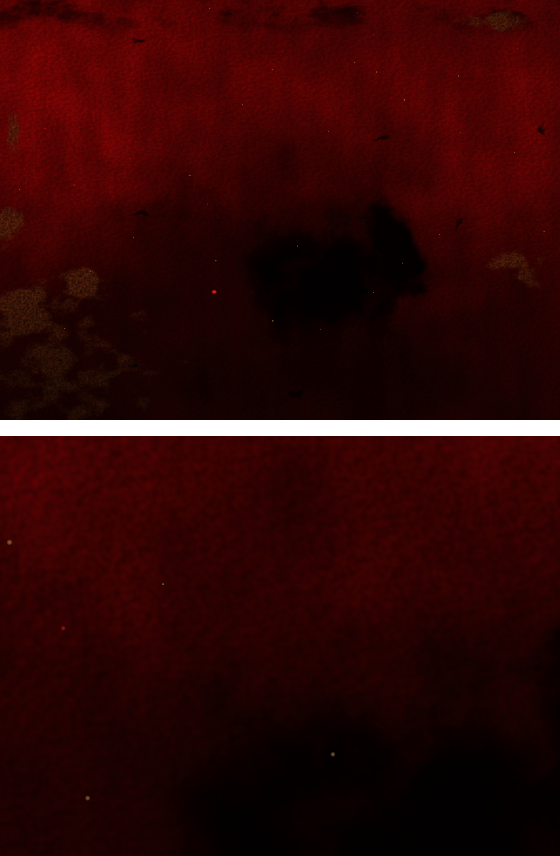
Top, the full canvas; bottom, a detail of the centre.
Write a WebGL 1 fragment shader that draws this texture.

```glsl
precision highp float;
uniform vec2 u_resolution;

const vec3 RED_TINT = vec3(1.0, 0.028, 0.026);
const vec3 RUST = vec3(0.30, 0.125, 0.035);
const vec3 SPECK_PALE = vec3(0.70, 0.55, 0.32);
const vec3 SPECK_RED = vec3(0.80, 0.12, 0.08);
const float BASE_RED = 0.118;
const float TOP_RED = 0.165;
const float MOTTLE = 0.42;
const float STREAKS = 0.13;
const float GRAIN = 0.17;
const float RELIEF = 0.12;
const float GRAIN_SCALE = 200.0;
const float RELIEF_SCALE = 85.0;
const float SPECK_CELLS = 15.0;
const float SPECK_CHANCE = 0.13;
const float CHIP_CELLS = 5.0;
const float CHIP_CHANCE = 0.25;

vec2 hash2(vec2 p) {
  vec3 q = fract(p.xyx * vec3(0.1031, 0.1030, 0.0973));
  q += dot(q, q.yzx + 33.33);
  return fract((q.xx + q.yz) * q.zy);
}

float gradientAt(vec2 cell, vec2 offset) {
  float angle = 6.2832 * hash2(cell).x;
  return dot(vec2(cos(angle), sin(angle)), offset);
}

float noise(vec2 p) {
  vec2 i = floor(p), f = fract(p);
  vec2 u = f * f * f * (f * (f * 6.0 - 15.0) + 10.0);
  vec2 e = vec2(1.0, 0.0);
  float low = mix(gradientAt(i, f), gradientAt(i + e, f - e), u.x);
  float high = mix(gradientAt(i + e.yx, f - e.yx), gradientAt(i + 1.0, f - 1.0), u.x);
  return 1.4 * mix(low, high, u.y);
}

float fbm(vec2 p) {
  float sum = 0.0, weight = 0.5;
  for (int i = 0; i < 5; i++) {
    sum += weight * noise(p);
    p = mat2(1.6, 1.2, -1.2, 1.6) * p + 17.3;
    weight *= 0.55;
  }
  return sum;
}

float glow(vec2 p, vec2 centre, vec2 size) {
  vec2 d = (p - centre) / size;
  return exp(-dot(d, d));
}

// Broad light and shade of the painted wall
float wallRed(vec2 p) {
  vec2 w = p + 0.13 * vec2(fbm(p * 5.0 + 3.0), fbm(p * 5.0 + 41.0));
  float ragged = fbm(p * 10.0 + 60.0);
  float red = BASE_RED + TOP_RED * smoothstep(0.12, 0.80, w.y);
  red += 0.125 * glow(w, vec2(0.15, 0.70), vec2(0.36, 0.30));
  red += 0.080 * glow(w, vec2(1.15, 0.58), vec2(0.28, 0.32));
  red *= 1.0 - 0.42 * glow(w, vec2(0.66, 0.42), vec2(0.42, 0.22));
  red *= 1.0 - 0.45 * glow(w, vec2(0.80, 0.08), vec2(0.36, 0.17));
  red *= 1.0 - 0.40 * glow(w, vec2(0.10, 0.02), vec2(0.30, 0.20));
  float stain = glow(w, vec2(0.75, 0.35), vec2(0.16, 0.15));
  stain += 0.65 * glow(w, vec2(0.95, 0.42), vec2(0.06, 0.10));
  stain += 0.45 * glow(w, vec2(0.94, 0.25), vec2(0.04, 0.16));
  stain += 0.35 * glow(w, vec2(0.37, 0.50), vec2(0.14, 0.10));
  red *= 1.0 - 0.92 * smoothstep(0.10, 0.85, stain + 0.55 * ragged * sqrt(min(stain, 1.0)));
  float soot = smoothstep(0.0, 0.35, fbm(p * vec2(5.0, 9.0) + 8.0));
  return red * (1.0 - 0.75 * soot * smoothstep(0.89, 1.0, p.y));
}

// Worn areas where rust shows through
float rustMask(vec2 p) {
  float area = 0.8 * glow(p, vec2(0.03, 0.68), vec2(0.025, 0.05));
  area += 0.8 * glow(p, vec2(0.02, 0.46), vec2(0.05, 0.06));
  area += 0.75 * glow(p, vec2(0.20, 0.33), vec2(0.06, 0.05));
  area += 0.75 * glow(p, vec2(0.06, 0.27), vec2(0.08, 0.06));
  area += 0.58 * glow(p, vec2(0.16, 0.11), vec2(0.27, 0.16));
  area += 0.60 * glow(p, vec2(1.23, 0.37), vec2(0.07, 0.06));
  area += 0.65 * glow(p, vec2(1.19, 0.95), vec2(0.14, 0.03));
  return smoothstep(0.38, 0.70, area + 0.65 * fbm(p * vec2(13.0, 18.0)));
}

// Tiny bright flecks: x is coverage, y picks the colour
vec2 specks(vec2 p) {
  vec2 g = p * SPECK_CELLS, cell = floor(g);
  vec2 place = 0.2 + 0.6 * hash2(cell + 5.0);
  vec2 pick = hash2(cell + 71.0);
  float radius = mix(0.012, 0.030, pick.y * pick.y);
  float shape = 1.0 - smoothstep(radius * 0.4, radius * 1.5, length(fract(g) - place));
  return vec2(shape * step(pick.x, SPECK_CHANCE), hash2(cell + 19.0).x);
}

// Short ragged dark chips
float chips(vec2 p) {
  vec2 g = p * CHIP_CELLS, cell = floor(g);
  vec2 pick = hash2(cell + 31.0);
  vec2 d = fract(g) - 0.3 - 0.4 * hash2(cell + 13.0);
  float angle = 3.1416 * pick.y, c = cos(angle), s = sin(angle);
  d = mat2(c, -s, s, c) * d + 0.09 * vec2(fbm(g * 6.0), fbm(g * 6.0 + 9.0));
  float size = length(d / vec2(0.085, 0.03));
  return (1.0 - smoothstep(0.4, 1.3, size)) * step(pick.x, CHIP_CHANCE);
}

void main() {
  vec2 p = gl_FragCoord.xy / u_resolution.y;

  // Surface grain with a slanted, side-lit relief
  vec2 slant = vec2(p.x + 0.4 * p.y, p.y * 1.4 - 0.3 * p.x) * RELIEF_SCALE;
  float relief = noise(slant) - noise(slant + vec2(0.3, -0.4));
  float grain = noise(p * GRAIN_SCALE) + 0.4 * noise(p * GRAIN_SCALE * 0.5 + 7.0);
  float surface = 1.0 + RELIEF * relief + GRAIN * grain;
  float tone = 1.0 + MOTTLE * fbm(p * 6.0 + 23.0) + STREAKS * noise(p * vec2(22.0, 4.0));

  // Paint, rust and damage
  vec3 color = wallRed(p) * tone * surface * RED_TINT;
  float rustLight = mix(0.50, 0.90, smoothstep(0.05, 0.4, p.y)) * (surface + 0.4 * grain);
  color = mix(color, RUST * rustLight, 0.75 * rustMask(p));
  color *= 1.0 - 0.7 * chips(p);

  // Bright flecks
  vec2 fleck = specks(p);
  color = mix(color, mix(SPECK_PALE, SPECK_RED, step(0.6, fleck.y)), 0.55 * fleck.x);
  float spot = length((p - vec2(0.51, 0.305)) * vec2(0.8, 1.0));
  color = mix(color, SPECK_RED, 1.0 - smoothstep(0.002, 0.006, spot));

  gl_FragColor = vec4(max(color, 0.0), 1.0);
}
```
